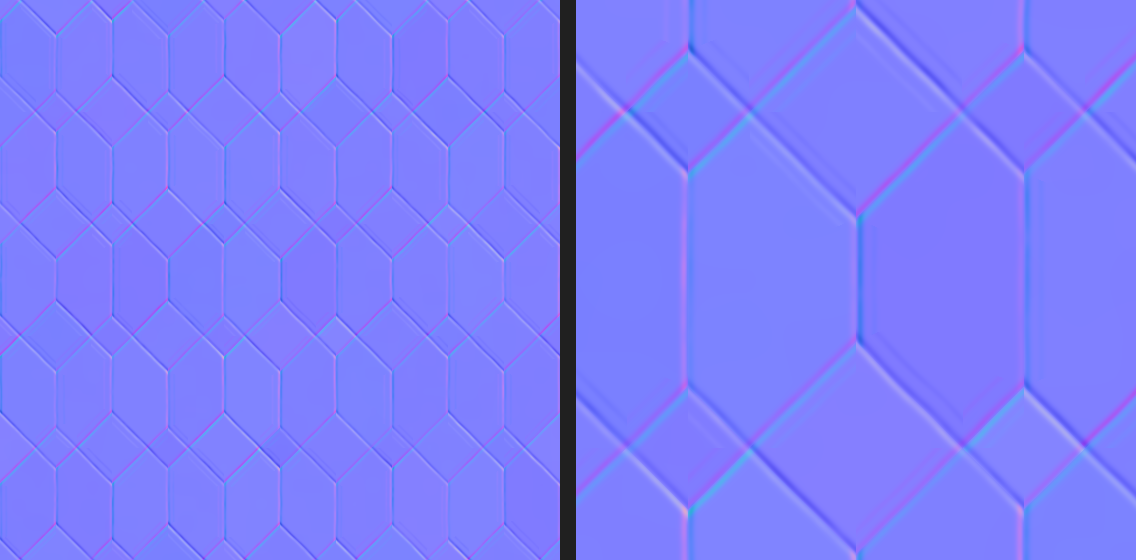
Left, the full canvas; right, a detail of the centre.
Write a Shadertoy shader that draws this texture map.

```glsl
// Tangent-space normal map of a tiled floor: long hexagons between rows of large and
// small diamonds. Each strip between two columns holds a pair of crossing 45 degree
// grooves per row plus upright grooves; every groove tilts the flat normal.

const float COLUMNS = 10.0;         // upright lines across the canvas
const float ROWS = 5.0;             // diamond rows up the canvas
const float ROW_STEP = 2.0;         // row spacing, in column widths
const float LARGE_RADIUS = 0.635;   // half diagonal of the large diamond
const float GROOVE_WIDTH = 0.020;   // distance of the steepest slope from the groove
const float GROOVE_TILT = 0.165;    // strongest colour offset in a groove
const float INSET = 0.13;           // distance of the faint inner bevel line
const float INSET_TILT = 0.036;
const float INSET_CHANCE = 0.4;
const float TILE_TILT = 0.024;      // largest lean of a whole tile
const float SURFACE_TILT = 0.004;   // soft unevenness within tiles
const float WOBBLE = 0.012;         // unevenness of the grooves

const float DIAGONAL = 0.70710678;

float hash(vec3 q) {
    q = fract(q * 0.1031);
    q += dot(q, q.zyx + 31.32);
    return fract((q.x + q.y) * q.z);
}

// Smooth value noise that repeats with the canvas; scale is cells per column.
float noise(vec2 p, float scale, float seed) {
    vec2 period = vec2(COLUMNS, ROWS * ROW_STEP) * scale;
    vec2 cell = floor(p * scale), f = fract(p * scale);
    f = f * f * (3.0 - 2.0 * f);
    vec2 a = mod(cell, period), b = mod(cell + 1.0, period);
    return mix(mix(hash(vec3(a, seed)), hash(vec3(b.x, a.y, seed)), f.x),
               mix(hash(vec3(a.x, b.y, seed)), hash(vec3(b, seed)), f.x), f.y);
}

// Slope of a soft groove: one at distance w, zero in the middle and far away.
float grooveSlope(float d, float w) {
    float t = d / w;
    return t * exp(0.5 - 0.5 * t * t);
}

// Tilt from one edge; d is signed along the direction, nearest is the closest edge.
vec2 edgeTilt(float d, vec2 direction, float nearest, float w, float wear,
              float tileSeed, float edgeTag) {
    float side = d < 0.0 ? -1.0 : 1.0;
    vec3 key = vec3(tileSeed, edgeTag + side, 5.0);
    float strength = mix(0.45, 1.2, hash(key)) * wear;
    float tilt = -GROOVE_TILT * strength * grooveSlope(d, w);

    // faint inner bevel on some edges
    float hasInset = step(hash(key + 17.0), INSET_CHANCE) * step(abs(d), nearest + 1e-4);
    float inset = INSET * mix(0.7, 1.1, hash(key + 29.0));
    tilt -= side * hasInset * INSET_TILT * wear * exp(-pow((abs(d) - inset) / w, 2.0));
    return direction * tilt;
}

// Lean of a tile along one axis: mostly near zero, now and then marked.
float tileLean(float tileSeed, float axis) {
    float r = 2.0 * hash(vec3(tileSeed, axis, 8.0)) - 1.0;
    return TILE_TILT * r * r * r;
}

void mainImage(out vec4 fragColor, in vec2 fragCoord) {
    vec2 p = fragCoord / iResolution.xy * vec2(COLUMNS, ROWS * ROW_STEP);
    float w = max(GROOVE_WIDTH, 0.8 * COLUMNS / iResolution.x);

    // strip between two columns, and the nearest diamond row
    float column = floor(p.x);
    float x = p.x - column;
    float row = floor(p.y / ROW_STEP + 0.5);
    float y = p.y - row * ROW_STEP;

    // large and small diamonds alternate; the row order mirrors about the middle
    float wrappedRow = mod(row, ROWS);
    float shift = min(wrappedRow, ROWS - wrappedRow);
    float isLarge = mod(column + shift, 2.0);
    float s = x - mix(1.0 - LARGE_RADIUS, LARGE_RADIUS, isLarge);

    // tile under this point
    float hexDepth = abs(y) - abs(s);
    bool inHex = hexDepth > 0.0;
    vec3 tile = inHex ? vec3(column, floor(p.y / ROW_STEP), 0.0)
                      : vec3(column + step(0.0, s), row, 1.0);
    tile.xy = mod(tile.xy, vec2(COLUMNS, ROWS));
    float tileSeed = 97.0 * hash(tile + 3.0);

    // signed distances to the rising, falling and upright edges
    float wobble = WOBBLE * (noise(p, 4.0, 1.0) - 0.5);
    float rising = (s - y) * DIAGONAL + wobble;
    float falling = (s + y) * DIAGONAL + wobble;
    float upright = x - step(0.5, x) + wobble;
    float nearest = min(abs(rising), abs(falling));
    if (inHex) nearest = min(nearest, abs(upright));

    // grooves, worn unevenly along their length
    float wear = mix(0.45, 1.45, mix(noise(p, 4.0, 2.0), noise(p, 12.0, 3.0), 0.4));
    vec2 tilt = edgeTilt(rising, vec2(DIAGONAL, -DIAGONAL), nearest, w, wear, tileSeed, 10.0)
              + edgeTilt(falling, vec2(DIAGONAL), nearest, w, wear, tileSeed, 20.0);
    tilt += smoothstep(-w, w, hexDepth)
          * edgeTilt(upright, vec2(1.0, 0.0), nearest, w, wear, tileSeed, 30.0);

    // lean of each tile and a soft uneven surface
    tilt += vec2(tileLean(tileSeed, 1.0), tileLean(tileSeed, 2.0));
    tilt += SURFACE_TILT * (vec2(noise(p, 3.0, 4.0), noise(p, 3.0, 6.0)) - 0.5);

    // pack the unit normal into colour
    vec2 n = 2.0 * tilt;
    float z = sqrt(max(0.0, 1.0 - dot(n, n)));
    fragColor = vec4(0.5 + 0.5 * vec3(n, z), 1.0);
}
```
